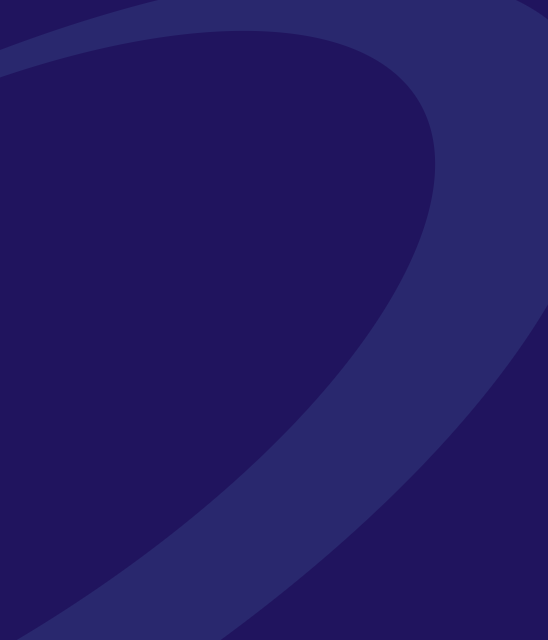
Give the GLSL for this background, as a Shadertoy shader.

```glsl
// A broad slanted ring sweeping across a flat indigo ground.
// The ring is the area between two tilted ellipses, each given by its centre,
// half extents and skew; edges are smoothed by an approximate distance.

const vec3 GROUND_COLOUR = vec3(0.1255, 0.0784, 0.3686);
const vec3 RING_COLOUR = vec3(0.1608, 0.1569, 0.4314);

// Approximate signed distance to a tilted ellipse, negative inside.
// halfExtent is half its bounding box; skew (-1 to 1) leans it to a diagonal.
float tiltedEllipse(vec2 p, vec2 centre, vec2 halfExtent, float skew) {
    vec2 q = (p - centre) / halfExtent;
    float scale = 1.0 - skew * skew;
    float radius = sqrt((dot(q, q) - 2.0 * skew * q.x * q.y) / scale);
    vec2 slope = (q - skew * q.yx) / (scale * max(radius, 1e-4) * halfExtent);
    return (radius - 1.0) / max(length(slope), 1e-4);
}

// Coverage of a shape, blended over one pixel at its edge.
float coverage(float distanceToEdge, float pixel) {
    return clamp(0.5 - distanceToEdge / pixel, 0.0, 1.0);
}

void mainImage(out vec4 fragColor, in vec2 fragCoord) {
    // Canvas height is one unit
    vec2 p = fragCoord / iResolution.y;
    float pixel = 1.0 / iResolution.y;

    // Ring: outer ellipse with the inner one cut away
    float outer = tiltedEllipse(p, vec2(-0.1793, 0.2689), vec2(1.1221, 0.7758), 0.6676);
    float inner = tiltedEllipse(p, vec2(-0.1944, 0.3427), vec2(0.8743, 0.6091), 0.658);
    float ring = coverage(max(outer, -inner), pixel);

    fragColor = vec4(mix(GROUND_COLOUR, RING_COLOUR, ring), 1.0);
}
```
